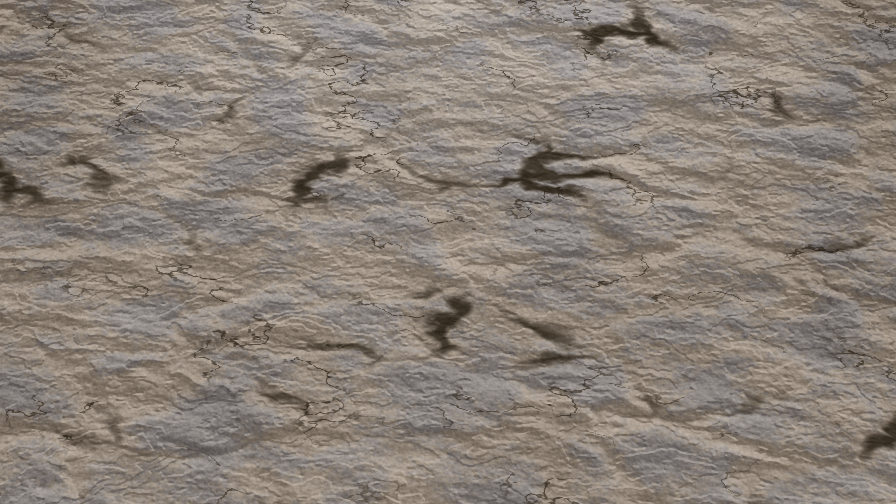
Reproduce this texture procedurally as a WebGL 2 fragment shader.

```glsl
#version 300 es
precision highp float;
// Weathered grey rock slabs with sandy hollows, dark crevices and fine grain, receding upward.

#define SLAB_FREQ vec2(3.6, 6.4)
#define RECESSION 0.35
#define WARP 1.0
#define RELIEF 0.135
#define CREVICE_WIDTH 0.11
#define FISSURE_WIDTH 0.009
#define GRAIN 0.085
#define STONE vec3(0.505, 0.482, 0.472)
#define SAND vec3(0.575, 0.526, 0.474)
#define SHADOW vec3(0.205, 0.170, 0.125)
#define LIGHT_DIR vec2(0.29, 0.957)

uniform vec2 u_resolution;
out vec4 fragColor;

vec2 hash2(vec2 p) {
    vec3 q = fract(p.xyx * vec3(0.1031, 0.1030, 0.0973));
    q += dot(q, q.yzx + 33.33);
    return fract((q.xx + q.yz) * q.zy);
}

float corner(vec2 cell, vec2 offset, vec2 f) {
    return dot(hash2(cell + offset) * 2.0 - 1.0, f - offset);
}

// Gradient noise, centred on zero
float noise(vec2 p) {
    vec2 i = floor(p), f = fract(p);
    vec2 u = f * f * f * (f * (f * 6.0 - 15.0) + 10.0);
    float low = mix(corner(i, vec2(0, 0), f), corner(i, vec2(1, 0), f), u.x);
    float high = mix(corner(i, vec2(0, 1), f), corner(i, vec2(1, 1), f), u.x);
    return mix(low, high, u.y);
}

float fbm(vec2 p, int octaves) {
    float sum = 0.0, amp = 0.5;
    for (int i = 0; i < octaves; i++) {
        sum += amp * noise(p);
        p = mat2(0.96, 0.28, -0.28, 0.96) * p * 2.03 + 17.3;
        amp *= 0.52;
    }
    return sum;
}

// Canvas position to foreshortened ground position
vec2 ground(vec2 p) {
    return vec2(p.x, p.y) * (1.0 + RECESSION * p.y) + vec2(7.0, 3.0);
}

// Cell pattern: x = distance to edge, y = height above cell centre, z = random id
vec3 slab(vec2 p) {
    vec2 i = floor(p), f = fract(p), nearest = vec2(0), home = vec2(0);
    float best = 9.0, edge = 9.0;
    for (int y = -1; y <= 1; y++)
    for (int x = -1; x <= 1; x++) {
        vec2 c = vec2(x, y), r = c + hash2(i + c) - f;
        if (dot(r, r) < best) { best = dot(r, r); nearest = r; home = c; }
    }
    for (int y = -2; y <= 2; y++)
    for (int x = -2; x <= 2; x++) {
        vec2 c = home + vec2(x, y), r = c + hash2(i + c) - f, d = r - nearest;
        if (dot(d, d) > 0.0001) edge = min(edge, dot(0.5 * (r + nearest), normalize(d)));
    }
    return vec3(edge, -nearest.y, hash2(i + home + 51.0).x);
}

// x = height, y = slab edge distance, z = dome profile
vec3 surface(vec2 p) {
    vec2 g = ground(p), c = g * SLAB_FREQ;
    c += WARP * vec2(fbm(c * 1.2, 4), fbm(c * 1.2 + 40.0, 4));
    vec3 s = slab(c);
    float dome = smoothstep(0.0, 0.28, s.x);
    float raised = smoothstep(-0.2, 0.25, noise(g * vec2(2.5, 4.0) + 9.0));
    float h = 0.024 * dome * (0.35 + s.z - 0.7 * s.y) * (0.25 + 0.75 * raised);
    h += 0.055 * fbm(g * vec2(5.5, 10.0), 6);
    // Thin flaking layers
    float layer = fbm(g * vec2(4.0, 8.5) + 23.0, 5) * 9.0;
    h += 0.006 * (floor(layer) + smoothstep(0.0, 0.22, fract(layer)));
    return vec3(h, s.x, dome);
}

void main() {
    vec2 p = gl_FragCoord.xy / u_resolution.y;
    vec2 uv = gl_FragCoord.xy / u_resolution;
    vec2 g = ground(p);

    // Slope toward the light
    float reach = 0.0042;
    vec3 s = surface(p);
    float slope = (s.x - surface(p + LIGHT_DIR * reach).x) / reach;
    float relief = slope / sqrt(1.0 + slope * slope);

    // Stone faces and speckled sand
    float speckle = noise(g * vec2(62.0, 85.0)) + 0.7 * noise(g * vec2(125.0, 150.0));
    float patches = fbm(g * vec2(4.5, 7.5) + 61.0, 5);
    float stone = smoothstep(-0.14, 0.16, patches + 0.22 * (s.z - 0.7) + 0.2 * speckle);
    vec3 color = mix(SAND, STONE, stone);

    // Shading, grain and broad light
    float grain = noise(g * vec2(95.0, 120.0) + 5.0) + 0.8 * noise(g * 190.0);
    float tone = RELIEF * relief + GRAIN * grain + 0.09 * fbm(g * 3.0 + 80.0, 3);
    color += tone * vec3(1.0, 0.99, 0.97);
    vec2 sheen = (uv - vec2(0.5, 0.95)) * vec2(1.6, 2.2);
    color += 0.06 * exp(-2.0 * dot(sheen, sheen)) * vec3(0.9, 1.0, 1.12);
    color -= 0.07 * smoothstep(0.3, 0.55, abs(uv.x - 0.5)) * uv.y;

    // Open crevices along slab edges
    float gap = smoothstep(0.06, 0.38, noise(g * vec2(3.2, 4.6) + 31.0));
    float crevice = gap * (1.0 - smoothstep(0.015, 0.035 + CREVICE_WIDTH * gap, s.y));

    // Hairline fissures that fade in and out
    float vein = abs(fbm(g * vec2(3.4, 7.0) + 12.0, 6));
    float broken = smoothstep(-0.02, 0.22, noise(g * vec2(5.0, 7.0) + 70.0));
    float fissure = broken * (1.0 - smoothstep(0.2 * FISSURE_WIDTH, 1.4 * FISSURE_WIDTH, vein));

    color = mix(color, SHADOW + 0.3 * tone, clamp(crevice + 0.7 * fissure, 0.0, 0.94));
    fragColor = vec4(clamp(color, 0.0, 1.0), 1.0);
}
```
